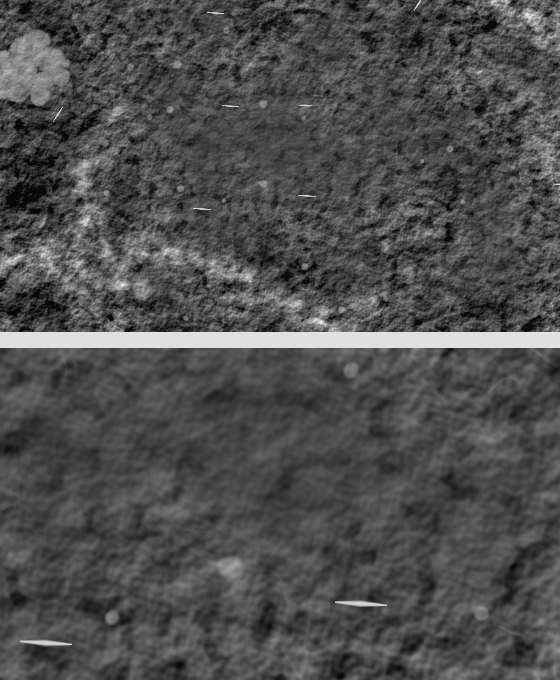
Top: the whole. Bottom: its middle third, enlarged.
Give the GLSL for this texture, as a WebGL 1 fragment shader.

```glsl
precision highp float;
// Draws a grey micrograph of a porous, crusted surface with bright ridges, pits and fine glints.
uniform vec2 u_resolution;

// Lengths are in canvas heights, tones run from 0 to 1
const float BASE_TONE = 0.305;
const float RELIEF_SCALE = 19.0;
const float LIGHT_STEP = 0.0045;
const vec2 LIGHT_DIR = vec2(-0.45, 0.9);
const float SLOPE_GAIN = 0.62;
const float PIT_SCALE = 30.0;
const float PIT_DEPTH = 0.17;
const float CAVITY_DEPTH = 0.15;
const float THREAD_GLOW = 0.15;
const float RIDGE_GLOW = 0.23;
const float CLUSTER_RADIUS = 0.1;
const vec2 CLUSTER_CENTER = vec2(0.085, 0.79);
const float GRAIN_CELL = 0.12;
const float GLINT_CELL = 0.27;
const float GLINT_TONE = 0.82;
const float GLINT_HALF_LENGTH = 0.026;
const float GLINT_HALF_WIDTH = 0.0028;

vec2 hash2(vec2 p) {
  vec3 q = fract(p.xyx * vec3(0.1031, 0.1030, 0.0973));
  q += dot(q, q.yzx + 33.33);
  return fract((q.xx + q.yz) * q.zy);
}

float cornerSlope(vec2 cell, vec2 offset) {
  float angle = 6.2832 * hash2(cell).x;
  return dot(vec2(cos(angle), sin(angle)), offset);
}

float gradientNoise(vec2 p) {
  vec2 i = floor(p), f = p - i;
  vec2 u = f * f * f * (f * (f * 6.0 - 15.0) + 10.0);
  vec2 e = vec2(1.0, 0.0);
  return mix(mix(cornerSlope(i, f), cornerSlope(i + e, f - e), u.x),
             mix(cornerSlope(i + e.yx, f - e.yx), cornerSlope(i + 1.0, f - 1.0), u.x), u.y);
}

// Layered noise for the rough surface height
float relief(vec2 p) {
  float sum = 0.0, amp = 1.0;
  p *= RELIEF_SCALE;
  for (int i = 0; i < 4; i++) {
    sum += amp * gradientNoise(p);
    p = mat2(1.6, 1.1, -1.1, 1.6) * p + 17.3;
    amp *= 0.56;
  }
  return sum;
}

float segment(vec2 p, vec2 a, vec2 b) {
  vec2 d = b - a;
  return length(p - a - d * clamp(dot(p - a, d) / dot(d, d), 0.0, 1.0));
}

float chain(vec2 p, vec2 a, vec2 b, vec2 c) {
  return min(segment(p, a, b), segment(p, b, c));
}

float spot(vec2 p, vec2 center, vec2 size) {
  vec2 q = (p - center) / size;
  return exp(-dot(q, q));
}

float glow(float d, float width) {
  return exp(-d * d / (width * width));
}

// Long raised crusts: a sharp crest over a broad flank
float ridges(vec2 p) {
  float lower = min(chain(p, vec2(0.25, 0.51), vec2(0.26, 0.30), vec2(0.42, 0.11)),
                    chain(p, vec2(0.40, 0.25), vec2(0.68, 0.19), vec2(1.02, 0.0)));
  float corner = segment(p, vec2(1.49, 1.02), vec2(1.72, 0.85));
  float left = chain(p, vec2(0.0, 0.21), vec2(0.15, 0.24), vec2(0.24, 0.16));
  float right = chain(p, vec2(1.52, 0.75), vec2(1.62, 0.63), vec2(1.7, 0.45));
  float d = min(min(lower, corner), left);
  return 0.55 * glow(d, 0.018) + 0.6 * glow(d, 0.06) + 0.5 * glow(right, 0.08)
       + 0.4 * glow(segment(p, vec2(1.1, 0.1), vec2(1.33, 0.2)), 0.05);
}

// Heap of rounded lumps: x is height, y is coverage
vec2 lumpCluster(vec2 p) {
  vec2 result = vec2(0.0);
  for (int i = 0; i < 14; i++) {
    float k = float(i);
    vec2 center = CLUSTER_CENTER + CLUSTER_RADIUS * sqrt(k / 14.0) * vec2(cos(k * 2.4), sin(k * 2.4));
    float r = length(p - center) / mix(0.026, 0.046, hash2(vec2(k, 3.0)).x);
    result = max(result, vec2(sqrt(max(1.0 - r * r, 0.0)), 1.0 - smoothstep(0.85, 1.05, r)));
  }
  return result;
}

// Sparse pale pebbles
float grains(vec2 p) {
  vec2 cell = floor(p / GRAIN_CELL), rnd = hash2(cell + 41.0);
  vec2 q = p - (cell + 0.25 + 0.5 * rnd) * GRAIN_CELL;
  float radius = mix(0.007, 0.014, rnd.y);
  return step(0.8, hash2(cell + 7.0).x) * (1.0 - smoothstep(0.6, 1.15, length(q) / radius));
}

// Thin tapered slivers, mostly level
float glints(vec2 p) {
  vec2 cell = floor(p / GLINT_CELL), rnd = hash2(cell + 90.0);
  vec2 q = p - (cell + 0.25 + 0.5 * rnd) * GLINT_CELL;
  float angle = rnd.x > 0.75 ? 1.0 : -0.06;
  q = mat2(cos(angle), -sin(angle), sin(angle), cos(angle)) * q;
  float taper = 1.0 - abs(q.x) / GLINT_HALF_LENGTH;
  float width = GLINT_HALF_WIDTH * max(taper, 0.0);
  return step(0.62, hash2(cell + 23.0).y) * step(0.0, taper) * (1.0 - smoothstep(width * 0.4, width + 0.0015, abs(q.y)));
}

void main() {
  vec2 p = gl_FragCoord.xy / u_resolution.y;
  vec2 bend = vec2(gradientNoise(p * 13.0), gradientNoise(p * 13.0 + 50.0));
  vec2 warped = p + 0.035 * bend;

  // Regional character: calm middle, rough borders
  float calm = max(spot(p, vec2(0.85, 0.58), vec2(0.5, 0.36)), spot(p, vec2(1.5, 0.29), vec2(0.15, 0.15)));
  float patches = gradientNoise(p * 4.5 + 8.0);
  float rough = clamp(1.05 - 0.55 * calm + 0.5 * patches, 0.35, 1.25);
  float ridge = ridges(warped);
  vec2 lumps = lumpCluster(p + 0.008 * bend);

  // Relief lit from above
  float height = relief(p);
  float slope = height - relief(p + LIGHT_STEP * normalize(LIGHT_DIR));
  float tone = BASE_TONE + 0.07 * patches + rough * (SLOPE_GAIN * slope + 0.14 * height);

  // Pores, deep hollows and pale threads
  float pore = gradientNoise(warped * PIT_SCALE + 3.0) + 0.3 * gradientNoise(p * 70.0);
  float hollow = smoothstep(0.05, 0.45, gradientNoise(warped * 7.0 + 31.0));
  float thread = pow(1.0 - min(abs(gradientNoise(warped * 24.0 + 66.0)) * 2.2, 1.0), 5.0);
  thread *= smoothstep(-0.05, 0.35, gradientNoise(p * 10.0 + 12.0));
  tone -= PIT_DEPTH * rough * smoothstep(0.08, 0.42, pore) * (1.0 - 0.5 * ridge);
  tone -= CAVITY_DEPTH * rough * hollow * (1.0 - calm) * (1.0 - min(ridge, 1.0));
  tone += THREAD_GLOW * rough * thread;

  // Large shadows and raised crusts
  float shadow = max(spot(warped, vec2(0.1, 0.47), vec2(0.13, 0.15)), glow(segment(warped, vec2(0.66, 0.25), vec2(1.0, 0.14)), 0.035));
  tone -= 0.15 * shadow * (1.0 - 0.6 * min(ridge, 1.0));
  tone += RIDGE_GLOW * ridge * (0.85 + 1.1 * height);

  // Lumps, pebbles and glints lie on top
  float lumpTone = 0.40 + 0.19 * lumps.x + 0.3 * slope + 0.1 * height;
  tone = mix(tone, lumpTone, lumps.y * 0.9);
  tone = mix(tone, 0.58 + 0.4 * slope, grains(p + 0.004 * bend) * 0.75);
  tone = mix(tone, GLINT_TONE, glints(p));
  gl_FragColor = vec4(vec3(clamp(tone, 0.03, 0.93)), 1.0);
}
```
